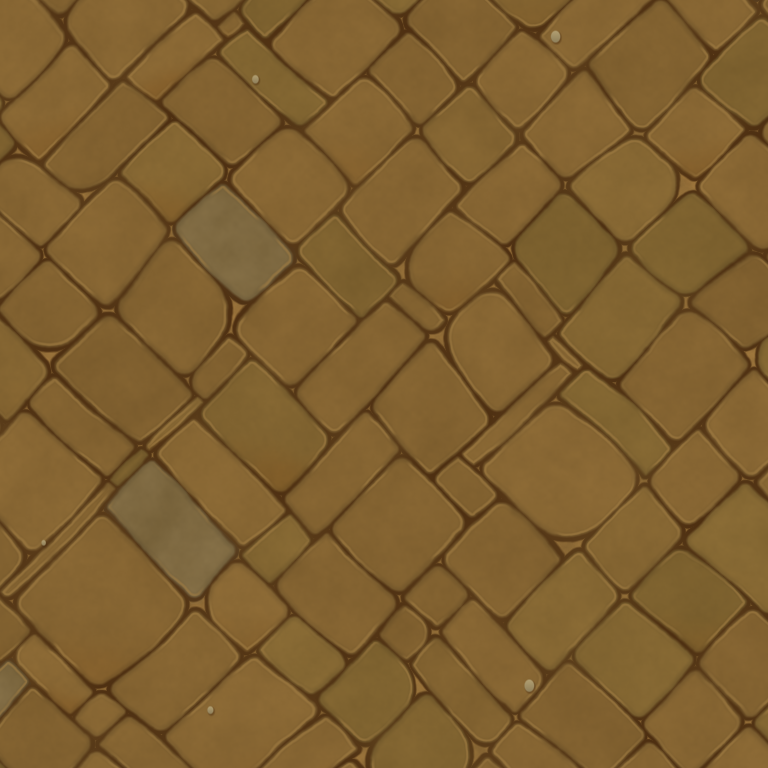
Give the GLSL for this texture, as a Shadertoy shader.

```glsl
#define STONES 9.4     // average stones per canvas side
#define JITTER 0.13    // variation of stone sizes
#define PINCH 0.31     // how far small stones shrink
#define SMALL_SHARE 0.17
#define GAP 0.008      // half width of a joint, in stones
#define BULGE 0.022    // roundness of the stone sides
#define WOBBLE 0.035   // unevenness of the edges
#define MOTTLE 0.6     // strength of the surface stains
#define GREY_SHARE 0.04
#define PEBBLE_SHARE 0.36

const vec3 DARK_STONE  = vec3(0.470, 0.350, 0.168);
const vec3 LIGHT_STONE = vec3(0.555, 0.420, 0.212);
const vec3 GREY_STONE  = vec3(0.490, 0.415, 0.265);
const vec3 RUST        = vec3(0.480, 0.310, 0.110);
const vec3 JOINT       = vec3(0.300, 0.180, 0.065);
const vec3 SAND        = vec3(0.630, 0.470, 0.240);
const vec3 RIM         = vec3(0.640, 0.495, 0.265);
const vec3 PEBBLE      = vec3(0.660, 0.590, 0.420);

float hash(vec2 p) {
    return fract(sin(dot(p, vec2(127.1, 311.7))) * 43758.5);
}

float noise(vec2 p) {
    vec2 i = floor(p), f = fract(p);
    f = f * f * (3.0 - 2.0 * f);
    return mix(mix(hash(i), hash(i + vec2(1, 0)), f.x),
               mix(hash(i + vec2(0, 1)), hash(i + vec2(1, 1)), f.x), f.y);
}

float fbm(vec2 p) {
    float sum = 0.0, amp = 0.5;
    for (int i = 0; i < 4; i++) {
        sum += amp * noise(p);
        p = mat2(1.6, 1.2, -1.2, 1.6) * p + 7.3;
        amp *= 0.5;
    }
    return sum / 0.9375;
}

bool isEven(vec2 v) {
    return fract(0.5 * (v.x + v.y)) < 0.25;
}

// Offset of the joint through a lattice vertex; small cells pull it inward
float shift(vec2 v) {
    float offset = (2.0 * hash(v + 37.0) - 1.0) * JITTER;
    for (int k = 0; k < 4; k++) {
        vec2 corner = vec2(k % 2, k / 2);
        float side = isEven(v) ? corner.y : corner.x;
        float small = step(1.0 - SMALL_SHARE, hash(v - corner + 113.0));
        offset += PINCH * small * (1.0 - 2.0 * side);
    }
    return clamp(offset, -0.42, 0.42);
}

// Bounds of one stone: joints run alternately along x and y, so rectangles tile
void stoneBounds(vec2 c, out vec2 lo, out vec2 hi) {
    float a = shift(c), b = shift(c + vec2(1, 0));
    float d = shift(c + vec2(0, 1)), e = shift(c + vec2(1, 1));
    lo = c + (isEven(c) ? vec2(d, a) : vec2(a, b));
    hi = c + 1.0 + (isEven(c) ? vec2(b, e) : vec2(e, d));
}

// Distance to a bulging box with a different radius at each corner
float stoneDistance(vec2 q, vec2 halfSize, vec2 id) {
    float pick = hash(id * 2.0 + step(0.0, q) + 91.0);
    float radius = min(halfSize.x, halfSize.y)
                 * (0.1 + 0.22 * pick + 0.55 * smoothstep(0.9, 0.95, pick));
    vec2 t = min(abs(q) / halfSize, 1.0);
    vec2 a = abs(q) - halfSize + GAP + BULGE * t.yx * t.yx + radius;
    return length(max(a, 0.0)) + min(max(a.x, a.y), 0.0) - radius;
}

// Scattered pale pebbles with a dark contact edge
vec3 addPebbles(vec3 col, vec2 uv, float px) {
    vec2 g = uv * 5.0, id = floor(g);
    if (hash(id + 61.0) > PEBBLE_SHARE) return col;
    vec2 p = (g - id - 0.2 - 0.6 * vec2(hash(id + 11.0), hash(id + 29.0))) / 5.0;
    float size = mix(0.003, 0.008, hash(id + 43.0));
    float d = length(p * vec2(1.2, 0.95)) - size;
    float under = length((p + vec2(-0.0012, 0.0016)) * vec2(1.2, 0.95)) - size;
    col = mix(col, JOINT, 0.5 * (1.0 - smoothstep(-px, 2.0 * px, under)));
    return mix(col, PEBBLE * (0.95 + 0.1 * p.y / size), 1.0 - smoothstep(-px, px, d));
}

void mainImage(out vec4 fragColor, in vec2 fragCoord) {
    vec2 uv = fragCoord / iResolution.y;
    float px = 1.0 / iResolution.y, aa = px * STONES;

    // Diagonal, slightly warped paving
    vec2 g = STONES * mat2(0.707, -0.707, 0.707, 0.707) * uv;
    g += 0.22 * (vec2(noise(g * 0.8 + 17.0), noise(g * 0.8 + 53.0)) - 0.5);

    // Nearest stone
    float dist = 9.0;
    vec2 id = vec2(0), local = vec2(0);
    for (int y = -1; y <= 1; y++)
    for (int x = -1; x <= 1; x++) {
        vec2 c = floor(g) + vec2(x, y), lo, hi;
        stoneBounds(c, lo, hi);
        vec2 halfSize = 0.5 * (hi - lo), q = g - 0.5 * (lo + hi);
        float d = stoneDistance(q, halfSize, c);
        if (d < dist) { dist = d; id = c; local = q / halfSize; }
    }
    dist += WOBBLE * (fbm(g * 5.0) - 0.5);

    // Stone face: own tone, stains, rust toward one side, fine grain
    float stain = fbm(g * 2.3 + 31.0 * hash(id + 5.0)) - 0.5;
    float tone = 0.57 + 0.46 * (hash(id + 9.0) - 0.5) + MOTTLE * stain;
    vec3 col = mix(DARK_STONE, LIGHT_STONE, clamp(tone, -0.2, 1.1));
    col += vec3(-0.016, 0.002, -0.004) * smoothstep(0.65, 0.95, hash(id + 23.0));
    float grey = step(1.0 - GREY_SHARE, hash(id + 37.0));
    col = mix(col, GREY_STONE + 0.1 * stain, 0.85 * grey);
    float low = smoothstep(0.1, 1.3, -dot(local, vec2(0.7)) + stain);
    col = mix(col, RUST, low * 0.4 * smoothstep(0.7, 1.0, hash(id + 71.0)));
    col *= 1.0 + 0.045 * (fbm(uv * 130.0) - 0.5);

    // Soft darkening and broken light rim along the edge
    col *= 1.0 - 0.12 * smoothstep(-0.09, 0.0, dist);
    float rim = smoothstep(-0.065, -0.038, dist) * (1.0 - smoothstep(-0.034, -0.012, dist));
    col = mix(col, RIM, rim * 0.6 * smoothstep(0.3, 0.7, noise(g * 2.6 + 80.0)));

    // Joints: dark crevices, sand where they widen
    float sandy = smoothstep(0.035, 0.07, dist + 0.03 * (noise(g * 3.0) - 0.5));
    vec3 fill = mix(JOINT, SAND * (0.82 + 0.25 * fbm(g * 9.0)), sandy);
    float open = smoothstep(-0.016 - aa, 0.004 + aa, dist);
    col = mix(col, fill, open * mix(0.6, 1.0, noise(g * 1.7 + 40.0)));

    fragColor = vec4(addPebbles(col, uv, px), 1.0);
}
```
